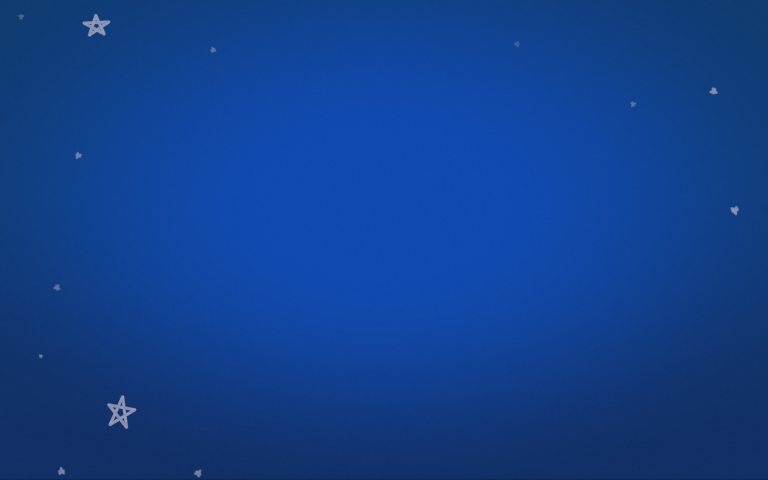
Reproduce this background procedurally as a Shadertoy shader.

```glsl
const vec3 GLOW_COLOR = vec3(0.066, 0.292, 0.69);
const vec3 EDGE_TOP = vec3(0.062, 0.232, 0.45);
const vec3 EDGE_BOTTOM = vec3(0.07, 0.185, 0.40);
const vec3 CHALK_COLOR = vec3(0.64, 0.64, 0.74);
const vec2 GLOW_CENTER = vec2(0.5, 0.573);
const float GLOW_RADIUS = 0.55;
const float GLOW_INNER = 0.25;
const float GLOW_OUTER = 1.15;
const float GRAIN_AMOUNT = 0.008;
const float GRAIN_SCALE = 320.0;
const float STROKE_HALF_WIDTH = 0.0033;
const float FOOT_HEIGHT = 0.005;
const float TAU = 6.2831853;

// Chalk specks: position, radius, opacity
const int SPECK_COUNT = 11;
const vec4 SPECKS[SPECK_COUNT] = vec4[SPECK_COUNT](
    vec4(0.044, 0.965, 0.006, 0.42), vec4(0.444, 0.896, 0.006, 0.55),
    vec4(1.077, 0.908, 0.006, 0.32), vec4(1.319, 0.783, 0.006, 0.50),
    vec4(1.487, 0.810, 0.008, 0.82), vec4(1.531, 0.562, 0.009, 0.85),
    vec4(0.163, 0.676, 0.007, 0.70), vec4(0.119, 0.401, 0.007, 0.55),
    vec4(0.085, 0.258, 0.004, 0.75), vec4(0.128, 0.018, 0.008, 0.72),
    vec4(0.413, 0.014, 0.008, 0.72));

float hash(vec2 p) {
    return fract(sin(dot(p, vec2(127.1, 311.7))) * 43758.5453);
}

float noise(vec2 p) {
    vec2 i = floor(p), f = fract(p);
    f = f * f * (3.0 - 2.0 * f);
    return mix(mix(hash(i), hash(i + vec2(1, 0)), f.x),
               mix(hash(i + vec2(0, 1)), hash(i + vec2(1, 1)), f.x), f.y);
}

float segmentDistance(vec2 p, vec2 a, vec2 b) {
    vec2 ab = b - a;
    return length(p - a - ab * clamp(dot(p - a, ab) / dot(ab, ab), 0.0, 1.0));
}

// Star tip with a slight hand-drawn wobble
vec2 starTip(int k, vec2 radii, float tilt, float seed) {
    float index = mod(float(k), 5.0);
    float angle = tilt + TAU * index / 5.0;
    float wobble = 0.94 + 0.14 * hash(vec2(index, seed));
    return radii * wobble * vec2(cos(angle), sin(angle));
}

// Five crossing strokes joining every second tip
float starDistance(vec2 p, vec2 radii, float tilt, float seed) {
    float d = 1.0;
    for (int k = 0; k < 5; k++) {
        d = min(d, segmentDistance(p, starTip(k, radii, tilt, seed),
                                      starTip(k + 2, radii, tilt, seed)));
    }
    return d - STROKE_HALF_WIDTH;
}

// Round blot with an uneven rim
float speckDistance(vec2 p, float radius, float seed) {
    float angle = atan(p.y, p.x);
    float rim = 0.86 + 0.16 * sin(3.0 * angle + seed * 2.4)
                     + 0.12 * sin(5.0 * angle + seed * 4.1);
    return length(p) - radius * rim;
}

float coverage(float d, float pixel) {
    return 1.0 - smoothstep(-pixel, pixel, d);
}

void mainImage(out vec4 fragColor, in vec2 fragCoord) {
    vec2 uv = fragCoord / iResolution.xy;
    vec2 p = fragCoord / iResolution.y;
    float pixel = 0.75 / iResolution.y;

    // Blue glow fading to dark borders
    float reach = length(uv - GLOW_CENTER) / GLOW_RADIUS;
    vec3 edge = mix(EDGE_BOTTOM, EDGE_TOP, smoothstep(0.0, 0.7, uv.y));
    vec3 color = mix(GLOW_COLOR, edge, smoothstep(GLOW_INNER, GLOW_OUTER, reach));

    // Paper grain and dark foot line
    color += GRAIN_AMOUNT * (noise(p * GRAIN_SCALE) - 0.5);
    color *= mix(0.82, 1.0, smoothstep(0.0, FOOT_HEIGHT, uv.y));

    // Chalk stars
    float chalk = 0.9 * coverage(starDistance(p - vec2(0.201, 0.946),
                                 vec2(0.026, 0.022), 1.62, 1.0), pixel);
    chalk = max(chalk, 0.9 * coverage(starDistance(p - vec2(0.251, 0.141),
                                 vec2(0.028, 0.034), 1.40, 2.0), pixel));

    // Scattered specks
    for (int i = 0; i < SPECK_COUNT; i++) {
        vec4 speck = SPECKS[i];
        float d = speckDistance(p - speck.xy, speck.z, float(i));
        chalk = max(chalk, speck.w * coverage(d, pixel * 1.5));
    }

    // Powdery wear on the chalk
    chalk *= 0.85 + 0.2 * noise(p * 260.0);
    fragColor = vec4(mix(color, CHALK_COLOR, chalk), 1.0);
}
```
